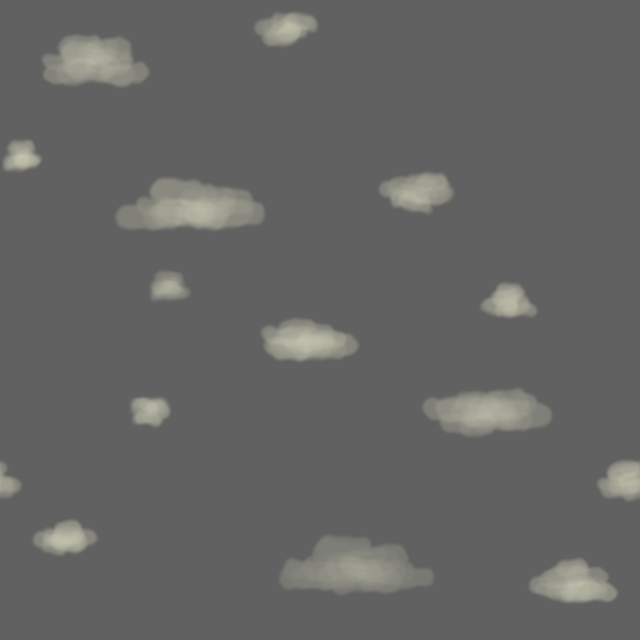
Reproduce this pattern procedurally as a three.js fragment shader.

```glsl
// Draws a tiling grey sky with scattered, softly brushed cream clouds.
varying vec2 vUv;

const float TAU = 6.2831853;
const float GOLDEN = 0.618034;
const int CLOUDS = 14;
const int STROKES = 14;
const vec2 GRID = vec2(3.0, 5.0);
const vec3 SKY = vec3(0.38);
const vec3 CREAM = vec3(0.84, 0.84, 0.74);

// Four random values for a pair of indices
vec4 hash4(vec2 p) {
  vec4 q = fract(p.xyxy * vec4(0.1031, 0.1030, 0.0973, 0.1099));
  q += dot(q, q.wzxy + 33.33);
  return fract((q.xxyz + q.yzzw) * q.zywx);
}

// Shortest offset on the repeating canvas
vec2 wrapOffset(vec2 d) {
  return d - floor(d + 0.5);
}

// Layered sines with whole periods make the outlines uneven
vec2 waver(vec2 p) {
  vec2 slow = sin(TAU * (p.yx * vec2(13.0, 11.0) + p * vec2(5.0, 7.0)));
  vec2 fine = sin(TAU * (p.yx * vec2(29.0, 31.0) - p * vec2(17.0, 19.0)));
  return 0.0018 * slow + 0.0009 * fine;
}

float capsule(vec2 p, vec2 halfAxis, float radius) {
  float t = clamp(dot(p, halfAxis) / dot(halfAxis, halfAxis), -1.0, 1.0);
  return length(p - halfAxis * t) - radius;
}

float softFill(float distance, float blur) {
  return 1.0 - smoothstep(-blur, blur, distance);
}

// One cell of a jittered, staggered grid holds each cloud
vec2 cloudCentre(float id, vec2 jitter) {
  float row = floor(id / GRID.x);
  vec2 cell = vec2(mod(id, GRID.x) + 0.5 * mod(row, 2.0), row);
  return (cell + 0.5 + 0.6 * (jitter - 0.5)) / GRID;
}

// Coverage by overlapping strokes: wide at the base, narrow at the crown
float cloudCover(vec2 p, vec2 size, float id, vec4 trait) {
  float drift = step(0.68, trait.z);
  float shear = drift * (trait.w - 0.5) * size.x;
  float strength = mix(0.6, 1.5, trait.w);
  float outline = 1.0;
  float clear = 1.0;
  for (int j = 0; j < STROKES; j++) {
    float k = float(j);
    vec4 r = hash4(vec2(k + 3.0, id * 7.0 + 11.0));
    float level = pow(r.x, mix(1.5, 1.0, drift));
    float narrowing = mix(level, abs(2.0 * level - 1.0), drift);
    float radius = size.y * mix(0.32, 0.5, r.y);
    float reach = size.x * mix(0.2, 0.38, r.z) * (1.0 - 0.35 * narrowing);
    float across = 2.0 * fract(k * GOLDEN + trait.x) - 1.0;
    float span = max(size.x - reach - radius, 0.0) * (1.0 - 0.75 * narrowing);
    vec2 centre = vec2(across * span + shear * (level - 0.5),
                       (size.y - radius) * (2.0 * level - 1.0));
    vec2 halfAxis = reach * vec2(1.0, 0.3 * (r.w - 0.5));
    float d = capsule(p - centre, halfAxis, radius);
    outline = min(outline, d);
    clear *= 1.0 - 0.09 * strength * softFill(d, 0.004);
  }
  float body = 0.2 * mix(0.75, 1.15, trait.w) * softFill(outline, 0.005);
  return 1.0 - clear * (1.0 - body);
}

void main() {
  vec2 p = vUv + waver(vUv);
  vec3 color = SKY;
  for (int i = 0; i < CLOUDS; i++) {
    float id = float(i);
    vec4 trait = hash4(vec2(id + 1.0, 5.0));
    // Golden steps spread the sizes evenly from puffs to banks
    float width = mix(0.032, 0.15, pow(fract(id * GOLDEN + 0.3), 1.5));
    vec2 size = vec2(width, 0.017 + 0.2 * width);
    vec2 offset = wrapOffset(p - cloudCentre(id, trait.xy));
    if (abs(offset.x) < size.x * 1.4 + 0.01 && abs(offset.y) < size.y * 1.6 + 0.01) {
      color = mix(color, CREAM, cloudCover(offset, size, id, trait));
    }
  }
  gl_FragColor = vec4(color, 1.0);
}
```
